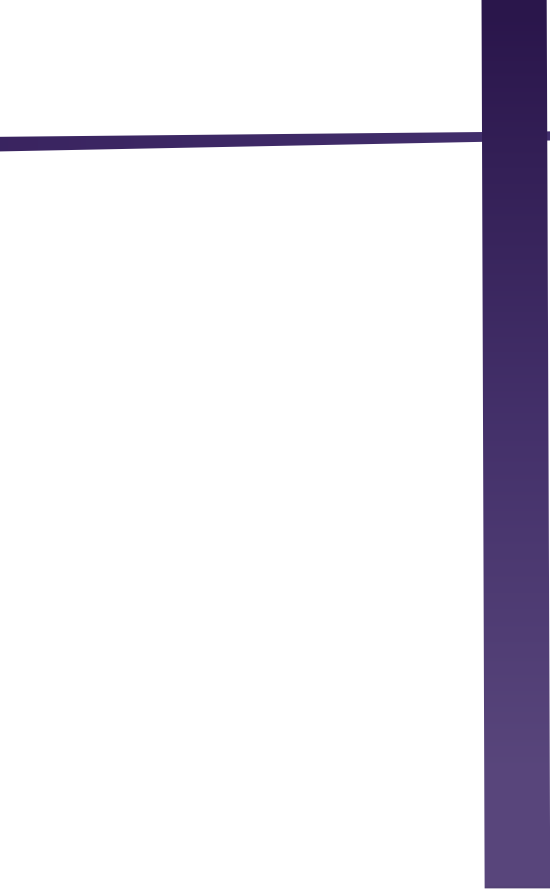
Write a Shadertoy shader that draws this background.

```glsl
// A tall violet post near the right edge, crossed by a thin tapering beam,
// on plain white. Both are four-sided shapes bounded by straight sloping
// edges; the post is shaded by a vertical gradient.

// Edges: position at the start and at the end of the canvas (0 to 1)
const vec2 POST_LEFT   = vec2(0.8812, 0.8755);  // x at bottom, x at top
const vec2 POST_RIGHT  = vec2(1.0005, 0.9940);
const float POST_FOOT  = 0.0085;
const vec2 BEAM_TOP    = vec2(0.8473, 0.8534);  // y at left, y at right
const vec2 BEAM_BOTTOM = vec2(0.8310, 0.8432);

// Colours
const vec3 PAPER       = vec3(1.0);
const vec3 POST_DARK   = vec3(0.165, 0.085, 0.295);
const vec3 POST_MIDDLE = vec3(0.262, 0.186, 0.412);
const vec3 POST_LIGHT  = vec3(0.345, 0.272, 0.482);
const vec3 BEAM_LEFT   = vec3(0.225, 0.140, 0.375);
const vec3 BEAM_RIGHT  = vec3(0.260, 0.185, 0.425);

// Gradient stops, as heights
const float LIGHT_STOP  = 0.14;
const float MIDDLE_STOP = 0.54;
const float DARK_STOP   = 0.98;

const float FOOT_SHADE  = 0.93;
const float FOOT_HEIGHT = 0.004;

// Soft coverage between two limits, one pixel wide at each edge
float band(float value, float low, float high, float pixel) {
    return clamp((value - low) / pixel + 0.5, 0.0, 1.0)
         * clamp((high - value) / pixel + 0.5, 0.0, 1.0);
}

vec3 postColour(float height) {
    vec3 lower = mix(POST_LIGHT, POST_MIDDLE,
                     clamp((height - LIGHT_STOP) / (MIDDLE_STOP - LIGHT_STOP), 0.0, 1.0));
    vec3 shade = mix(lower, POST_DARK,
                     clamp((height - MIDDLE_STOP) / (DARK_STOP - MIDDLE_STOP), 0.0, 1.0));
    // Slightly darker rim along the foot
    float rim = 1.0 - smoothstep(0.0, FOOT_HEIGHT, height - POST_FOOT);
    return shade * mix(1.0, FOOT_SHADE, rim);
}

void mainImage(out vec4 fragColor, in vec2 fragCoord) {
    vec2 uv = fragCoord / iResolution.xy;
    vec2 pixel = 1.0 / iResolution.xy;

    // Beam
    float beam = band(uv.y, mix(BEAM_BOTTOM.x, BEAM_BOTTOM.y, uv.x),
                      mix(BEAM_TOP.x, BEAM_TOP.y, uv.x), pixel.y);
    vec3 colour = mix(PAPER, mix(BEAM_LEFT, BEAM_RIGHT, uv.x), beam);

    // Post, in front of the beam
    float post = band(uv.x, mix(POST_LEFT.x, POST_LEFT.y, uv.y),
                      mix(POST_RIGHT.x, POST_RIGHT.y, uv.y), pixel.x);
    post *= clamp((uv.y - POST_FOOT) / pixel.y + 0.5, 0.0, 1.0);
    colour = mix(colour, postColour(uv.y), post);

    fragColor = vec4(colour, 1.0);
}
```
